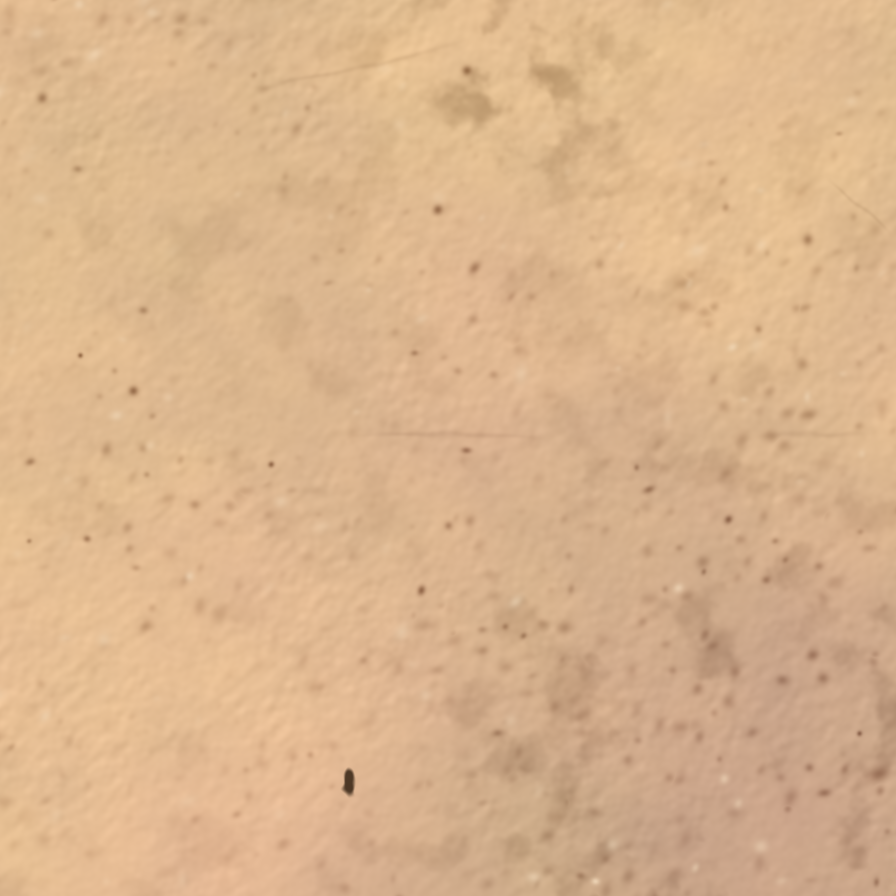
This texture is drawn by a Shadertoy shader. Its source:

```glsl
float hash(vec2 p) {
    vec3 q = fract(vec3(p.xyx) * 0.1031);
    q += dot(q, q.yzx + 33.33);
    return fract((q.x + q.y) * q.z);
}

float noise(vec2 p) {
    vec2 i = floor(p), f = fract(p);
    f = f * f * (3.0 - 2.0 * f);
    return mix(mix(hash(i), hash(i + vec2(1, 0)), f.x),
               mix(hash(i + vec2(0, 1)), hash(i + vec2(1, 1)), f.x), f.y);
}

float fbm(vec2 p) {
    float sum = 0.0, amp = 0.5;
    for (int i = 0; i < 4; i++) {
        sum += amp * noise(p);
        p = mat2(1.6, 1.2, -1.2, 1.6) * p + 7.3;
        amp *= 0.5;
    }
    return sum / 0.9375;
}

// Fine plaster relief, stretched along the rising diagonal
float relief(vec2 p) {
    vec2 q = mat2(0.77, -0.64, 0.64, 0.77) * p;
    return noise(q * vec2(65.0, 105.0)) + 0.6 * noise(q * vec2(120.0, 190.0) + 31.0);
}

// Soft scattered specks, one candidate per cell
float specks(vec2 p, float cells, float share, float radius, float seed) {
    vec2 g = p * cells;
    float cover = 0.0;
    for (int y = -1; y <= 1; y++)
    for (int x = -1; x <= 1; x++) {
        vec2 id = floor(g) + vec2(x, y);
        vec2 k = id + seed;
        vec2 d = (g - id - vec2(hash(k), hash(k + 17.7))) / cells;
        float turn = 0.7 + 1.6 * (hash(k + 5.1) - 0.5);
        d = mat2(cos(turn), -sin(turn), sin(turn), cos(turn)) * d;
        d.x *= 0.55 + 0.45 * hash(k + 9.4);
        float r = radius * (0.6 + 0.7 * hash(k + 3.9));
        float present = step(hash(k + 41.3), share);
        float strength = 0.35 + 0.65 * hash(k + 23.5);
        cover = max(cover, present * strength * exp(-dot(d, d) / (r * r)));
    }
    return cover;
}

// Faint curved scratch fading at both ends
float scratch(vec2 p, vec2 mid, float slope, float bend, float reach) {
    vec2 d = p - mid;
    float off = d.y - slope * d.x - bend * d.x * d.x + 0.006 * (noise(p * 40.0) - 0.5);
    return exp(-off * off / 0.00001) * smoothstep(reach, reach * 0.4, abs(d.x));
}

void mainImage(out vec4 fragColor, in vec2 fragCoord) {
    vec2 p = fragCoord / iResolution.xy;
    vec2 warped = p + 0.06 * (vec2(fbm(p * 6.0), fbm(p * 6.0 + 50.0)) - 0.5);

    // Broad tone: warm light field with a greyed lower right corner
    vec2 toCorner = warped - vec2(0.84, 0.12);
    float grime = exp(-dot(toCorner, toCorner) / 0.11);
    vec2 toGlow = warped - vec2(0.84, 0.72);
    float glow = exp(-dot(toGlow, toGlow) / 0.035);
    float tone = 0.76 - 0.58 * grime + 0.16 * glow;
    tone += 0.50 * (fbm(p * 4.0 + 11.0) - 0.5) + 0.28 * (fbm(p * 15.0 + 3.0) - 0.5);
    vec3 color = mix(vec3(0.745, 0.625, 0.515), vec3(0.925, 0.765, 0.59), clamp(tone, 0.0, 1.12));

    // Drifting hue between yellow and pink
    float pink = 1.6 * (fbm(p * 3.5 + 27.0) - 0.5) + 0.6 * (0.55 - p.y);
    color += vec3(0.006, -0.022, 0.012) * pink;

    // Brown stains, mostly near the top and in the grime
    vec2 toStain = warped - vec2(0.57, 0.91);
    float stainZone = 0.25 + exp(-dot(toStain, toStain) / 0.012) + 0.5 * grime;
    float stain = smoothstep(0.52, 0.78, fbm(p * 19.0 + 71.0)) * stainZone;
    color -= vec3(0.13, 0.13, 0.12) * stain;

    // Relief lit from the upper left
    vec2 lightStep = vec2(-0.0025, 0.003);
    float slope = relief(p - lightStep) - relief(p + lightStep);
    float rough = 0.55 + 0.9 * noise(p * 9.0 + 13.0);
    color += vec3(0.026, 0.025, 0.024) * slope * rough;
    color += 0.010 * (noise(p * 170.0) - 0.5);

    // Scratches
    float lines = scratch(p, vec2(0.50, 0.515), -0.02, -0.25, 0.12)
                + scratch(p, vec2(0.91, 0.515), 0.02, 0.3, 0.07)
                + scratch(p, vec2(0.40, 0.925), 0.22, 0.1, 0.14)
                + scratch(p, vec2(0.96, 0.77), -0.9, 0.0, 0.04);
    color -= vec3(0.045, 0.045, 0.04) * lines;

    // Pits and pale chips, denser where clusters gather
    float cluster = smoothstep(0.42, 0.68, fbm(p * 6.0 + 90.0)) + 0.8 * grime;
    float pits = specks(p, 38.0, 0.38, 0.0055, 2.0) * (0.25 + 0.75 * cluster);
    color -= vec3(0.13, 0.14, 0.13) * pits;
    float darkPits = specks(p, 14.0, 0.12, 0.0042, 60.0);
    color -= vec3(0.30, 0.32, 0.29) * darkPits;
    float chips = specks(p, 24.0, 0.14, 0.0055, 130.0) * (0.4 + 0.6 * cluster);
    color = mix(color, vec3(0.96, 0.87, 0.75), 0.6 * chips);

    // One deep hole with a ragged edge
    vec2 hole = p - vec2(0.39, 0.127) + 0.008 * (vec2(noise(p * 110.0), noise(p * 110.0 + 8.0)) - 0.5);
    float depth = smoothstep(0.013, 0.006, length(hole * vec2(1.2, 0.75)));
    color = mix(color, vec3(0.20, 0.13, 0.07), 0.85 * depth);

    fragColor = vec4(clamp(color, 0.0, 1.0), 1.0);
}
```
